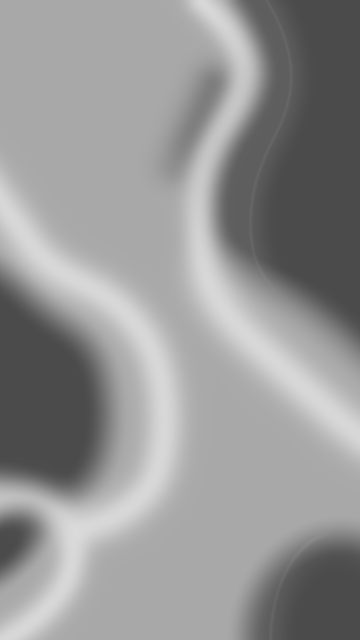
Give the GLSL for this background, as a Shadertoy shader.

```glsl
const int COUNT = 10;
const int STEPS = 5;
const float MID_GREY = 0.66;
const float DARK_GREY = 0.295;
const float SHADE_GREY = 0.37;
const float LIGHT_GREY = 0.86;

float segmentDistance(vec2 p, vec2 a, vec2 b) {
    vec2 ab = b - a;
    return length(p - a - ab * clamp(dot(p - a, ab) / dot(ab, ab), 0.0, 1.0));
}

vec2 bezier(vec2 a, vec2 b, vec2 c, float t) {
    return mix(mix(a, b, t), mix(b, c, t), t);
}

// Signed distance to a closed quadratic spline, positive inside
float splineDistance(vec2 p, vec2 knots[COUNT]) {
    float nearest = 10.0;
    float side = -1.0;
    for (int i = 0; i < COUNT; i++) {
        vec2 control = knots[i];
        vec2 start = 0.5 * (knots[(i + COUNT - 1) % COUNT] + control);
        vec2 end = 0.5 * (control + knots[(i + 1) % COUNT]);
        vec2 a = start;
        for (int j = 1; j <= STEPS; j++) {
            vec2 b = bezier(start, control, end, float(j) / float(STEPS));
            nearest = min(nearest, segmentDistance(p, a, b));
            if ((a.y > p.y) != (b.y > p.y)) {
                float crossing = a.x + (b.x - a.x) * (p.y - a.y) / (b.y - a.y);
                if (p.x < crossing) side = -side;
            }
            a = b;
        }
    }
    return side * nearest;
}

// Normalised ellipse distance, positive inside
float ellipseDepth(vec2 p, vec2 center, vec2 radii) {
    return 1.0 - length((p - center) / radii);
}

float glow(float d, float width) {
    return exp(-d * d / (width * width));
}

float softStep(float d, float softness) {
    return smoothstep(-softness, softness, d);
}

void mainImage(out vec4 fragColor, in vec2 fragCoord) {
    vec2 p = fragCoord / iResolution.xy * vec2(0.5625, 1.0);
    float tone = MID_GREY;

    // Soft smudge beside the upper ridge
    float smudge = segmentDistance(p, vec2(0.336, 0.865), vec2(0.277, 0.730));
    tone = mix(tone, SHADE_GREY, 0.62 * glow(smudge, 0.034) * smoothstep(0.66, 0.80, p.y));

    // Right shadow, its dark core and hairline
    float rightShade = splineDistance(p, vec2[COUNT](
        vec2(0.332, 1.052), vec2(0.401, 0.941), vec2(0.419, 0.863), vec2(0.339, 0.746),
        vec2(0.332, 0.629), vec2(0.391, 0.570), vec2(0.495, 0.512), vec2(0.625, 0.388),
        vec2(0.911, 0.323), vec2(0.911, 1.130)));
    float rightCore = splineDistance(p, vec2[COUNT](
        vec2(0.384, 1.052), vec2(0.449, 0.948), vec2(0.460, 0.844), vec2(0.397, 0.727),
        vec2(0.388, 0.622), vec2(0.417, 0.551), vec2(0.521, 0.473), vec2(0.625, 0.388),
        vec2(0.911, 0.323), vec2(0.911, 1.130)));
    float upper = smoothstep(0.53, 0.64, p.y);
    float shade = mix(SHADE_GREY, DARK_GREY, smoothstep(-0.01, 0.04, rightCore));
    tone = mix(tone, shade, softStep(rightShade, mix(0.045, 0.025, upper)));
    tone += 0.035 * glow(rightCore, 0.0025) * smoothstep(0.52, 0.60, p.y);

    // Right bright ridge
    float rightRidge = splineDistance(p, vec2[COUNT](
        vec2(0.260, 1.052), vec2(0.371, 0.941), vec2(0.385, 0.863), vec2(0.310, 0.746),
        vec2(0.306, 0.622), vec2(0.339, 0.518), vec2(0.449, 0.417), vec2(0.612, 0.271),
        vec2(0.911, 0.219), vec2(0.911, 1.130)));
    float dimming = smoothstep(0.55, 0.72, p.y) * (1.0 - smoothstep(0.88, 1.0, p.y));
    tone = mix(tone, LIGHT_GREY, mix(0.92, 0.65, dimming) * glow(rightRidge, mix(0.034, 0.023, upper)));

    // Left shadow and bright ridge
    float leftShade = splineDistance(p, vec2[COUNT](
        vec2(-0.078, 0.622), vec2(0.013, 0.570), vec2(0.065, 0.518), vec2(0.150, 0.460),
        vec2(0.172, 0.362), vec2(0.159, 0.271), vec2(0.111, 0.219), vec2(0.026, 0.247),
        vec2(-0.078, 0.258), vec2(-0.260, 0.453)));
    float leftRidge = splineDistance(p, vec2[COUNT](
        vec2(-0.078, 0.792), vec2(0.020, 0.659), vec2(0.072, 0.583), vec2(0.189, 0.529),
        vec2(0.257, 0.427), vec2(0.257, 0.264), vec2(0.195, 0.195), vec2(0.111, 0.169),
        vec2(-0.078, 0.089), vec2(-0.260, 0.479)));
    tone = mix(tone, DARK_GREY, softStep(leftShade, 0.036));
    tone = mix(tone, LIGHT_GREY, 0.92 * glow(leftRidge, 0.031));

    // Lower left pocket
    float pocket = splineDistance(p, vec2[COUNT](
        vec2(-0.078, 0.219), vec2(0.013, 0.227), vec2(0.065, 0.219), vec2(0.111, 0.180),
        vec2(0.115, 0.102), vec2(0.065, 0.036), vec2(-0.013, -0.013), vec2(-0.078, -0.068),
        vec2(-0.260, -0.042), vec2(-0.260, 0.193)));
    vec2 slanted = vec2(p.x, p.y - 0.55 * p.x);
    float hollow = ellipseDepth(slanted, vec2(0.0, 0.146), vec2(0.062, 0.048));
    float inner = mix(MID_GREY, DARK_GREY, softStep(hollow, 0.65));
    tone = mix(tone, inner, softStep(pocket, 0.012));
    tone = mix(tone, LIGHT_GREY, mix(0.92, 0.5, smoothstep(0.15, 0.23, p.y)) * glow(pocket, 0.026));

    // Lower right mound and hairline
    float mound = ellipseDepth(p, vec2(0.534, 0.0), vec2(0.150, 0.163));
    float moundCore = ellipseDepth(p, vec2(0.527, 0.0), vec2(0.104, 0.167));
    float moundTone = mix(SHADE_GREY, DARK_GREY, smoothstep(-0.1, 0.4, moundCore));
    tone = mix(tone, moundTone, softStep(mound, 0.22));
    tone += 0.035 * glow(moundCore, 0.022) * (1.0 - smoothstep(0.47, 0.53, p.x));

    fragColor = vec4(vec3(tone), 1.0);
}
```
